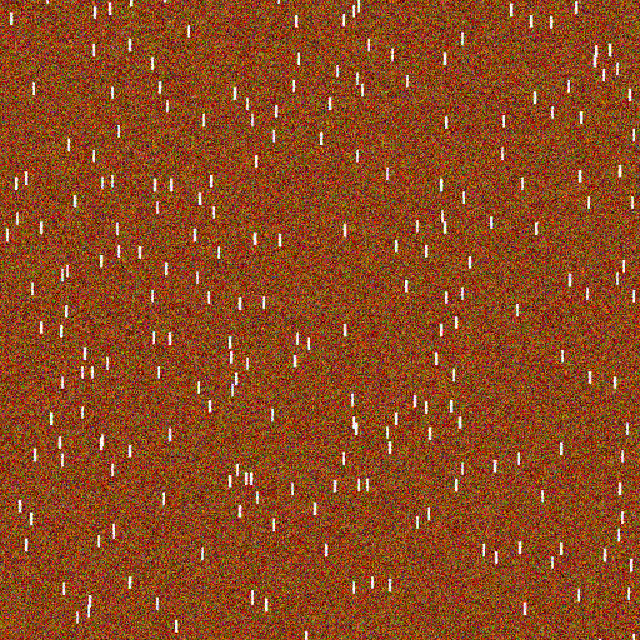
Give the GLSL for this texture, as a Shadertoy shader.

```glsl
const vec3 SOIL_BROWN = vec3(0.545, 0.271, 0.075);
const vec3 DASH_WHITE = vec3(1.0);
const float GRAINS = 512.0;               // grains across the canvas
const float GRAIN_CONTRAST = 0.67;
const vec2 DASH_SIZE = vec2(2.0, 10.0) / GRAINS;
const float DASH_CELLS = 16.0;            // scatter cells across the canvas
const int DASHES_PER_CELL = 3;
const float DASH_CHANCE = 0.28;
const float TAU = 6.2831853;

// Integer hash: three random values in 0..1
vec3 hash3(ivec3 key) {
    uvec3 v = uvec3(key + 4096) * 1664525u + 1013904223u;
    v.x += v.y * v.z; v.y += v.z * v.x; v.z += v.x * v.y;
    v ^= v >> 16u;
    v.x += v.y * v.z; v.y += v.z * v.x; v.z += v.x * v.y;
    return vec3(v >> 8u) / 16777216.0;
}

// Slope contribution of one lattice corner, one direction per channel
vec3 cornerSlope(ivec2 corner, vec2 offset) {
    vec3 angle = TAU * hash3(ivec3(corner, 7));
    return cos(angle) * offset.x + sin(angle) * offset.y;
}

// Gradient noise with three independent channels
vec3 gradientNoise(vec2 p) {
    ivec2 i = ivec2(floor(p));
    vec2 f = fract(p);
    vec2 fade = f * f * f * (f * (f * 6.0 - 15.0) + 10.0);
    vec3 low = mix(cornerSlope(i, f),
                   cornerSlope(i + ivec2(1, 0), f - vec2(1, 0)), fade.x);
    vec3 high = mix(cornerSlope(i + ivec2(0, 1), f - vec2(0, 1)),
                    cornerSlope(i + ivec2(1, 1), f - vec2(1, 1)), fade.x);
    return mix(low, high, fade.y);
}

// Antialiased coverage of an upright box
float boxCoverage(vec2 p, vec2 size, float pixel) {
    vec2 inside = clamp(0.5 + (0.5 * size - abs(p)) / pixel, 0.0, 1.0);
    return inside.x * inside.y;
}

// Upright dashes scattered at random, aligned to the grain grid
float dashCoverage(vec2 uv, float pixel) {
    ivec2 home = ivec2(floor(uv * DASH_CELLS));
    float coverage = 0.0;
    for (int y = -1; y <= 1; y++)
    for (int x = -1; x <= 1; x++)
    for (int n = 0; n < DASHES_PER_CELL; n++) {
        ivec2 cell = home + ivec2(x, y);
        vec3 random = hash3(ivec3(cell, 100 + n));
        if (random.z > DASH_CHANCE) continue;
        vec2 center = (vec2(cell) + random.xy) / DASH_CELLS;
        center = floor(center * GRAINS) / GRAINS;
        coverage = max(coverage, boxCoverage(uv - center, DASH_SIZE, pixel));
    }
    return coverage;
}

void mainImage(out vec4 fragColor, in vec2 fragCoord) {
    float pixel = 1.0 / iResolution.y;
    vec2 uv = fragCoord * pixel;

    vec3 color = mix(SOIL_BROWN, DASH_WHITE, dashCoverage(uv, pixel));

    // Every second lattice cell keeps neighbouring grains independent
    vec2 grain = floor(uv * GRAINS);
    color += GRAIN_CONTRAST * gradientNoise(grain * 2.0 + 0.5);

    fragColor = vec4(clamp(color, 0.0, 1.0), 1.0);
}
```
